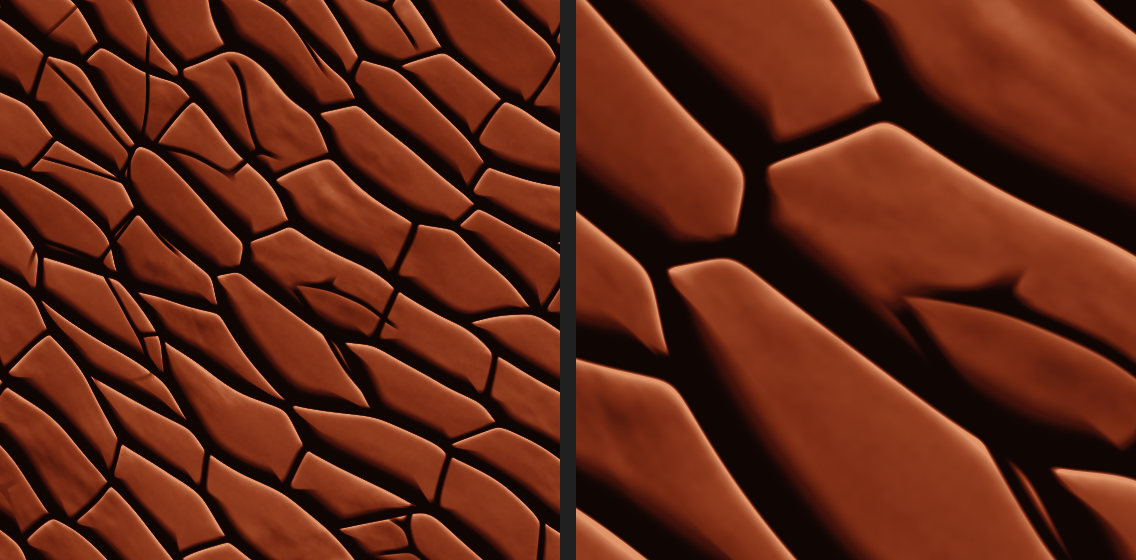
Left, the full canvas; right, a detail of the centre.
Give the GLSL for this texture, as a Shadertoy shader.

```glsl
// Carved red-brown slabs split by dark diagonal cracks, lit from above.
// A stretched, warped Voronoi pattern gives rounded edge distances and normals;
// these set the crack shadow, the bright upper rim and the slab shading.

vec2 hash2(vec2 c) {
    vec2 k = vec2(dot(c, vec2(127.1, 311.7)), dot(c, vec2(269.5, 183.3)));
    return fract(sin(k) * 43758.545);
}

float noise(vec2 p) {
    vec2 i = floor(p), f = fract(p);
    f = f * f * f * (f * (f * 6.0 - 15.0) + 10.0);
    float low = mix(hash2(i).x, hash2(i + vec2(1, 0)).x, f.x);
    float high = mix(hash2(i + vec2(0, 1)).x, hash2(i + vec2(1, 1)).x, f.x);
    return mix(low, high, f.y);
}

float fbm(vec2 p) {
    float sum = 0.0, amp = 0.53;
    for (int i = 0; i < 4; i++) {
        sum += amp * noise(p);
        p = mat2(1.6, 1.2, -1.2, 1.6) * p + 7.3;
        amp *= 0.5;
    }
    return sum;
}

// Scattered centre of one slab; little scatter across the grain keeps cracks long
vec2 centre(vec2 cell) {
    return vec2(0.5) + (hash2(cell) - 0.5) * vec2(0.85, 0.62);
}

// Edge distance in canvas units, outward normal in the grain frame, slab id
vec4 slabs(vec2 p, vec2 stretch, float seed) {
    const float sharpness = 230.0;
    vec2 q = p * stretch + seed;
    vec2 base = floor(q), f = fract(q);
    vec2 nearCell = vec2(0), nearPoint = vec2(0);
    float best = 1e3;
    for (int y = -1; y <= 1; y++)
    for (int x = -1; x <= 1; x++) {
        vec2 cell = vec2(x, y);
        vec2 r = cell + centre(base + cell) - f;
        if (dot(r, r) < best) {
            best = dot(r, r);
            nearCell = cell;
            nearPoint = r;
        }
    }
    // Exponential blending of all edges rounds the corners
    float total = 0.0;
    vec2 normal = vec2(0);
    for (int y = -2; y <= 2; y++)
    for (int x = -2; x <= 2; x++) {
        if (x == 0 && y == 0) continue;
        vec2 cell = nearCell + vec2(x, y);
        vec2 r = cell + centre(base + cell) - f;
        vec2 dir = normalize(r - nearPoint);
        vec2 slope = dir * stretch;
        float d = dot(0.5 * (r + nearPoint), dir) / length(slope);
        float w = exp(-sharpness * d);
        total += w;
        normal += w * normalize(slope);
    }
    float id = hash2(base + nearCell + 31.0).x;
    return vec4(-log(total) / sharpness, normal / total, id);
}

// x: light left by the crack, y: bright rim on edges that face the light
vec2 crackShade(vec4 slab, float width, float facing) {
    float lit = smoothstep(-0.45, 0.45, facing);
    float black = width * mix(0.0095, 0.0025, lit);
    float soft = mix(0.003 + 0.017 * width, 0.003, lit);
    float open = smoothstep(black, black + soft, slab.x);
    float rim = exp(-max(slab.x - black - 0.003, 0.0) / 0.0042);
    return vec2(open, rim * open * smoothstep(0.0, 0.65, facing));
}

vec3 clayRamp(float t) {
    vec3 c = mix(vec3(0.06, 0.022, 0.016), vec3(0.26, 0.07, 0.04), smoothstep(0.0, 0.27, t));
    c = mix(c, vec3(0.47, 0.16, 0.07), clamp((t - 0.27) / 0.23, 0.0, 1.0));
    c = mix(c, vec3(0.59, 0.25, 0.13), clamp((t - 0.5) / 0.18, 0.0, 1.0));
    return mix(c, vec3(0.88, 0.58, 0.41), clamp((t - 0.68) / 0.32, 0.0, 1.0));
}

void mainImage(out vec4 fragColor, in vec2 fragCoord) {
    vec2 uv = fragCoord / iResolution.y;

    // Bend the canvas, then turn it so x runs along the grain
    vec2 bend = vec2(noise(uv * 2.3 + 4.0), noise(uv * 2.3 + 19.0)) - 0.5;
    vec2 ripple = vec2(noise(uv * 6.5 + 8.0), noise(uv * 6.5 + 43.0)) - 0.5;
    vec2 p = uv + 0.1 * bend + 0.032 * ripple;
    vec2 grain = vec2(0.788, -0.616);
    p = vec2(dot(p, grain), dot(p, vec2(-grain.y, grain.x)));
    vec2 light = vec2(-0.34, 0.94);

    // Main cracks: wide along the grain, thin across it
    vec4 slab = slabs(p, vec2(4.1, 9.4), 20.0);
    float facing = dot(slab.yz, light);
    float width = mix(0.35, 1.15, smoothstep(0.45, 0.97, abs(slab.z)));
    width *= 0.65 + 0.7 * noise(uv * 7.0 + 60.0);
    vec2 crack = crackShade(slab, width, facing);

    // Thin side cracks that fade in and out
    vec4 chip = slabs(p + 0.012 * (noise(uv * 11.0) - 0.5), vec2(4.0, 6.5), 73.0);
    vec2 hairline = crackShade(chip, 0.25, dot(chip.yz, light));
    float present = smoothstep(0.54, 0.68, noise(uv * 5.0 + 90.0));
    hairline = mix(vec2(1, 0), hairline, present);

    // Slab faces: tone per slab, rounded edges, worn relief and fine grit
    vec2 worn = p * vec2(9.0, 20.0);
    float relief = fbm(worn) - fbm(worn + vec2(-0.1, 0.3));
    float rough = 0.12 + 0.4 * smoothstep(0.5, 0.8, noise(uv * 6.0 + 33.0));
    float tone = 0.56 + 0.1 * (slab.w - 0.5);
    tone += 0.11 * facing * exp(-max(slab.x, 0.0) / 0.03);
    tone += rough * relief + 0.14 * (fbm(p * vec2(5.0, 14.0) + 50.0) - 0.5);
    tone += 0.025 * (noise(uv * 170.0) - 0.5);

    tone += 0.44 * crack.y + 0.22 * hairline.y;
    tone *= crack.x * hairline.x;
    fragColor = vec4(clayRamp(tone), 1.0);
}
```
